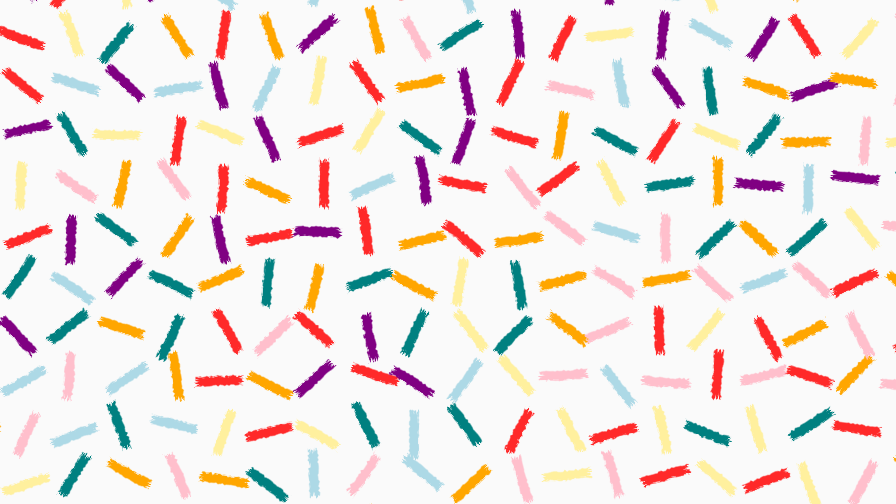
A Shadertoy shader for this pattern:

```glsl
// Scattered dry-brush confetti strokes in seven colours on an off-white ground.

// All lengths are fractions of the canvas height.
#define CELL 0.0975        // spacing of the strokes
#define HALF_LENGTH 0.0475
#define HALF_WIDTH 0.0095
#define JITTER 0.28        // shift of a stroke, in cells
#define TURN 1.35          // spread of the angles, in radians
#define BEND 1.6           // curvature of a stroke
#define RAGGED_END 0.0045
#define RAGGED_SIDE 0.0020
#define DRYNESS 0.85       // strength of the bare bristle gaps

const float HALF_PI = 1.5707963;
const vec3 PAPER = vec3(0.98);
const vec3 PALETTE[7] = vec3[7](
    vec3(1.00, 0.94, 0.62),   // cream yellow
    vec3(0.50, 0.00, 0.51),   // purple
    vec3(1.00, 0.75, 0.80),   // pink
    vec3(0.00, 0.50, 0.50),   // teal
    vec3(1.00, 0.16, 0.16),   // red
    vec3(0.68, 0.85, 0.90),   // light blue
    vec3(1.00, 0.65, 0.00));  // orange

float hash(vec2 p) {
    return fract(sin(dot(p, vec2(127.1, 311.7))) * 43758.5453);
}

vec2 hash2(vec2 p) {
    return vec2(hash(p), hash(p + 41.3));
}

float noise(vec2 p) {
    vec2 i = floor(p), f = fract(p);
    f = f * f * (3.0 - 2.0 * f);
    return mix(mix(hash(i), hash(i + vec2(1, 0)), f.x),
               mix(hash(i + vec2(0, 1)), hash(i + vec2(1, 1)), f.x), f.y);
}

// Coverage of one stroke lying along the x axis.
float brushStroke(vec2 p, vec2 seed, float pixel) {
    p.y += BEND * (hash(seed) - 0.5) * p.x * p.x;
    vec2 side = sign(p);

    // Jagged ends and slightly rough long sides
    float endNoise = noise(vec2(p.y * 550.0, side.x * 7.0) + seed) - 0.5;
    float sideNoise = noise(vec2(p.x * 230.0, side.y * 9.0) + seed) - 0.5;
    vec2 halfSize = vec2(HALF_LENGTH + 2.0 * RAGGED_END * endNoise,
                         HALF_WIDTH + 2.0 * RAGGED_SIDE * sideNoise);
    vec2 edge = abs(p) - halfSize;
    float dist = max(edge.x, edge.y);
    float ink = 1.0 - smoothstep(-pixel, pixel, dist);

    // Bristle gaps near the ends and along one worn side
    float grain = noise(p * vec2(150.0, 620.0) + seed);
    float wornEnd = smoothstep(-0.009, 0.0, edge.x);
    float wornSide = smoothstep(-0.004, 0.0, p.y - halfSize.y);
    float worn = max(wornEnd, wornSide);
    return ink * (1.0 - DRYNESS * worn * smoothstep(0.52, 0.72, grain));
}

void mainImage(out vec4 fragColor, in vec2 fragCoord) {
    float pixel = 1.0 / iResolution.y;
    vec2 uv = fragCoord * pixel;
    vec2 home = floor(uv / CELL);
    vec3 color = PAPER;

    // Strokes of the surrounding cells, always layered in the same order
    for (int j = -1; j <= 1; j++)
    for (int i = -1; i <= 1; i++) {
        vec2 cell = home + vec2(i, j);
        vec2 shift = (hash2(cell + 3.7) - 0.5) * JITTER;
        vec2 p = uv - (cell + 0.5 + shift) * CELL;

        // Neighbours stand roughly crosswise, so strokes seldom collide
        float crosswise = mod(cell.x + cell.y, 2.0) * HALF_PI;
        float drift = 3.0 * noise(cell * 0.23 + 8.0);
        float angle = crosswise + drift + TURN * (hash(cell + 19.1) - 0.5);
        float c = cos(angle), s = sin(angle);
        p = vec2(c * p.x + s * p.y, c * p.y - s * p.x);

        // Stepped colour order keeps equal colours apart
        float pick = 3.0 * cell.x + 2.0 * cell.y + floor(3.0 * hash(cell + 5.9));
        vec3 paint = PALETTE[int(mod(pick + 70.0, 7.0))];
        color = mix(color, paint, brushStroke(p, 50.0 * hash2(cell + 27.5), pixel));
    }
    fragColor = vec4(color, 1.0);
}
```
